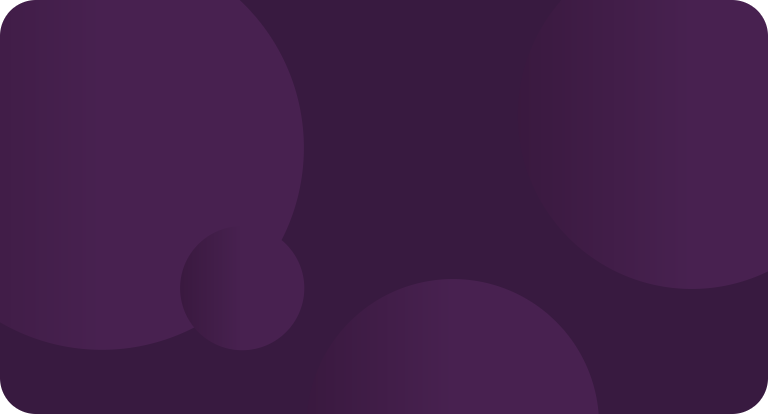
Give the GLSL for this background, as a Shadertoy shader.

```glsl
// A dark plum card with rounded corners and four large soft discs.
// Each disc is a circle distance function filled with a horizontal gradient
// that rises from near the card colour at its left rim to lilac at its centre.

const vec3 PAGE_COLOR = vec3(1.0);
const vec3 CARD_COLOR = vec3(0.220, 0.100, 0.250);
const vec3 DISC_DARK  = vec3(0.226, 0.098, 0.248);
const vec3 DISC_LIGHT = vec3(0.282, 0.130, 0.314);
const float CORNER_RADIUS = 0.087;

// Discs from back to front: centre x, centre y, radius (canvas height = 1)
const int DISC_COUNT = 4;
const vec3 DISCS[DISC_COUNT] = vec3[DISC_COUNT](
    vec3(0.246,  0.643, 0.488),
    vec3(0.585,  0.304, 0.150),
    vec3(1.094, -0.027, 0.353),
    vec3(1.671,  0.722, 0.420)
);

float roundedBox(vec2 p, vec2 halfSize, float radius) {
    vec2 q = abs(p) - halfSize + radius;
    return length(max(q, 0.0)) + min(max(q.x, q.y), 0.0) - radius;
}

// Coverage of a shape from its signed distance
float coverage(float dist, float pixel) {
    return clamp(0.5 - dist / pixel, 0.0, 1.0);
}

void mainImage(out vec4 fragColor, in vec2 fragCoord) {
    float pixel = 1.0 / iResolution.y;
    vec2 canvas = iResolution.xy * pixel;
    vec2 p = fragCoord * pixel;

    // Discs over the card
    vec3 color = CARD_COLOR;
    for (int i = 0; i < DISC_COUNT; i++) {
        vec2 offset = p - DISCS[i].xy;
        float radius = DISCS[i].z;
        float fade = clamp(offset.x / radius + 1.0, 0.0, 1.0);
        vec3 fill = mix(DISC_DARK, DISC_LIGHT, fade);
        color = mix(color, fill, coverage(length(offset) - radius, pixel));
    }

    // Rounded card corners
    float cardDist = roundedBox(p - 0.5 * canvas, 0.5 * canvas, CORNER_RADIUS);
    color = mix(PAGE_COLOR, color, coverage(cardDist, pixel));

    fragColor = vec4(color, 1.0);
}
```
